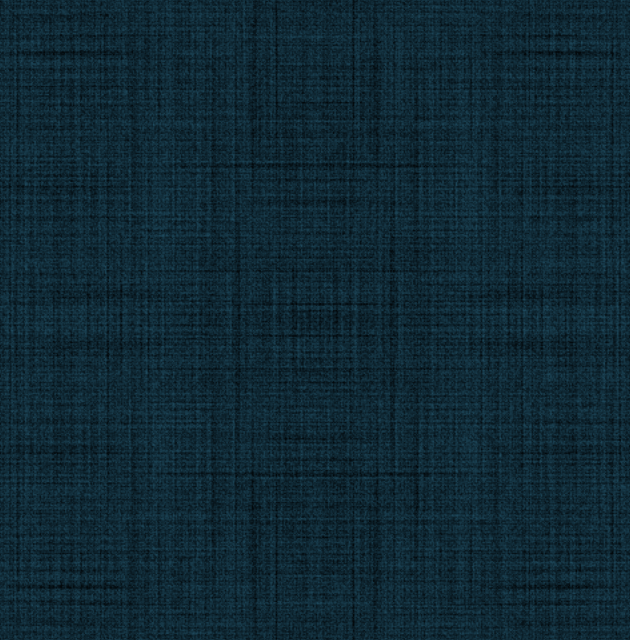
Give the GLSL for this texture, as a WebGL 1 fragment shader.

```glsl
precision highp float;

uniform vec2 u_resolution;

const float TAU = 6.2831853;
const vec3 CLOTH = vec3(0.060, 0.160, 0.207);
const vec3 TONE_CURVE = vec3(1.15, 1.0, 0.96);

float hash(vec2 cell) {
    vec3 q = fract(vec3(cell.xyx) * vec3(0.1031, 0.1030, 0.0973));
    q += dot(q, q.yzx + 33.33);
    return fract((q.x + q.y) * q.z);
}

// Smooth lattice noise in 0..1
float cellNoise(vec2 p) {
    vec2 cell = floor(p);
    vec2 f = fract(p);
    f = f * f * (3.0 - 2.0 * f);
    float low = mix(hash(cell), hash(cell + vec2(1.0, 0.0)), f.x);
    float high = mix(hash(cell + vec2(0.0, 1.0)), hash(cell + 1.0), f.x);
    return mix(low, high, f.y);
}

// Noise centred on zero, stretched along a thread
float streak(float across, float along, float count, float breaks, float seed) {
    return cellNoise(vec2(across * count, along * breaks) + seed) - 0.5;
}

// Streaks set against their neighbours, so that they form no wide bands
float yarn(float across, float along, float count, float breaks, float seed) {
    float here = streak(across, along, count, breaks, seed);
    float beside = streak(across + 1.0 / count, along, count, breaks, seed);
    return here - 0.5 * beside;
}

// Shade of one thread direction: faint bands, fine yarns, sparse dark yarns
float threads(float across, float along, float darkness, float seed) {
    float shade = 0.06 * streak(across, along, 19.0, 2.0, seed);
    shade += 0.10 * streak(across, along, 75.0, 3.0, seed + 17.0);
    shade += 0.38 * yarn(across, along, 235.0, 5.0, seed + 41.0);
    float dark = streak(across, along, 200.0, 3.0, seed + 73.0);
    shade -= darkness * smoothstep(0.22, 0.45, dark);
    return shade + 0.07 * cos(across * TAU * 190.0);
}

// Short fibres and the tiny diagonal twill between threads
float grain(vec2 p) {
    float fibre = cellNoise(p * 480.0 + 90.0) - 0.5;
    float speck = cellNoise(p * vec2(350.0, 400.0) + 210.0) - 0.5;
    float twill = sin((p.x + p.y) * TAU * 118.0);
    return 0.64 * fibre + 0.34 * speck + 0.04 * twill;
}

void main() {
    vec2 p = (gl_FragCoord.xy - 0.5 * u_resolution) / u_resolution.y;

    // The threads mirror about both centre lines
    vec2 folded = abs(p);
    float warp = threads(folded.x, folded.y, 0.20, 11.0);
    float weft = threads(folded.y, folded.x, 0.29, 137.0);

    float shade = 1.01 + warp + weft + grain(p + 1.0);
    shade = clamp(shade, 0.22, 1.8);
    gl_FragColor = vec4(CLOTH * pow(vec3(shade), TONE_CURVE), 1.0);
}
```
